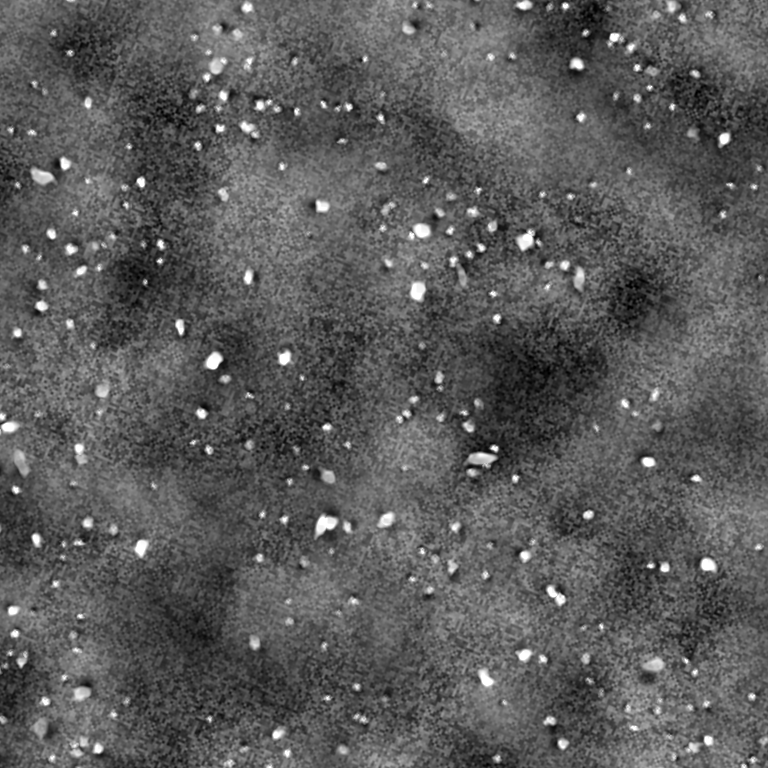
This texture is drawn by a WebGL 2 fragment shader. Its source:

```glsl
#version 300 es
precision highp float;
// Grey gritty soil: cloudy value noise with dark hollows and fine grain,
// strewn with pale pebbles. Each pebble is a soft wobbly ellipse in a jittered
// grid cell, with a tight dark shadow beside it and a faint one around it.

#define BASE_TONE 0.358
#define CLOUD_SCALE 9.5
#define CLOUD_CONTRAST 0.225
#define HOLLOW_DEPTH 0.11
#define GRAIN_SCALE 290.0
#define GRAIN_CONTRAST 0.19
#define PEBBLE_EDGE 0.0040
#define SHADOW_DEPTH 0.88
#define HALO_DEPTH 0.28
#define CLUSTERING 0.8

uniform vec2 u_resolution;
out vec4 fragColor;

// Integer hash: three random values in 0..1 per cell and seed
vec3 hash3(vec2 cell, int seed) {
  uvec3 v = uvec3(ivec3(ivec2(cell), seed)) * 1664525u + 1013904223u;
  v.x += v.y * v.z; v.y += v.z * v.x; v.z += v.x * v.y;
  v ^= v >> 16u;
  v.x += v.y * v.z; v.y += v.z * v.x; v.z += v.x * v.y;
  return vec3(v >> 8u) / 16777216.0;
}

// Value noise in -1..1
float noise(vec2 p, int seed) {
  vec2 i = floor(p), f = fract(p);
  f = f * f * (3.0 - 2.0 * f);
  float low = mix(hash3(i, seed).x, hash3(i + vec2(1, 0), seed).x, f.x);
  float high = mix(hash3(i + vec2(0, 1), seed).x, hash3(i + vec2(1, 1), seed).x, f.x);
  return 2.0 * mix(low, high, f.y) - 1.0;
}

mat2 rotation(float angle) {
  float c = cos(angle), s = sin(angle);
  return mat2(c, s, -s, c);
}

// Rotated octaves, each weaker than the last
float clouds(vec2 p) {
  float sum = 0.0, weight = 0.62;
  for (int octave = 0; octave < 5; octave++) {
    sum += weight * noise(p, octave);
    p = rotation(0.65) * p * 1.95 + 3.7;
    weight *= 0.5;
  }
  return sum;
}

float grain(vec2 p) {
  vec2 q = rotation(0.4) * p * GRAIN_SCALE;
  float fine = 0.7 * noise(q, 11) + 0.25 * noise(rotation(0.9) * q * 0.6, 12);
  return fine * (1.0 + 0.4 * noise(p * 14.0, 13));
}

// One layer of pebbles: x is light, y is tight shadow, z is halo
vec3 pebbles(vec2 p, float cells, float density, vec2 sizes, float stretch, int seed) {
  float edge = max(PEBBLE_EDGE, 0.7 / min(u_resolution.x, u_resolution.y));
  vec3 result = vec3(0.0);
  for (int y = -1; y <= 1; y++)
  for (int x = -1; x <= 1; x++) {
    vec2 cell = floor(p * cells) + vec2(x, y);
    vec3 place = hash3(cell, seed);
    vec3 form = hash3(cell, seed + 1);
    vec3 look = hash3(cell, seed + 2);
    vec2 centre = (cell + place.xy) / cells;
    float chance = density * (1.0 + CLUSTERING * 1.6 * noise(centre * 7.0, 20));
    if (place.z > chance) continue;

    float size = mix(sizes.x, sizes.y, form.x * form.x);
    float aspect = mix(1.0, stretch, form.y);
    vec2 d = p - centre;
    vec2 q = rotation(form.z * 6.2832) * d * vec2(1.0 / aspect, aspect);
    float wobble = 0.4 * noise(d / size * 1.1 + look.xy * 50.0, seed + 3);
    float dist = length(q) - size * (1.0 + wobble);
    float cover = smoothstep(edge, -edge, dist);
    float shine = 1.0 + 0.25 * noise(d / size * 1.6 + 9.0, seed + 4);
    float light = cover * mix(0.4, 1.15, sqrt(look.x)) * shine;

    vec2 offset = rotation(look.y * 6.2832) * vec2(size * 1.35, 0.0);
    vec2 s = (d - offset) / (size * 0.9 + 0.0012);
    vec2 h = (d - offset) / (size * 2.1);
    float shadow = exp(-dot(s, s)) * mix(0.4, 1.0, look.z);
    result = max(result, vec3(light, shadow, exp(-dot(h, h)) * look.z));
  }
  return result;
}

void main() {
  vec2 p = gl_FragCoord.xy / min(u_resolution.x, u_resolution.y);

  // Ground
  float tone = BASE_TONE + CLOUD_CONTRAST * clouds(p * CLOUD_SCALE);
  tone -= HOLLOW_DEPTH * smoothstep(0.3, 0.9, noise(rotation(0.5) * p * 14.0, 30));
  tone = max(tone, 0.12) + GRAIN_CONTRAST * grain(p);

  // Grit, pebbles and long shards
  vec3 stones = pebbles(p, 36.0, 0.22, vec2(0.0030, 0.0066), 1.25, 40);
  stones = max(stones, pebbles(p, 17.0, 0.22, vec2(0.0060, 0.0100), 1.3, 50));
  stones = max(stones, pebbles(p, 8.0, 0.20, vec2(0.0085, 0.0130), 1.7, 60));
  tone = clamp(tone, 0.0, 1.0) * (1.0 - HALO_DEPTH * stones.z);
  tone *= 1.0 - SHADOW_DEPTH * stones.y;
  tone = mix(tone, 1.0, clamp(stones.x, 0.0, 1.0));

  fragColor = vec4(vec3(tone), 1.0);
}
```
